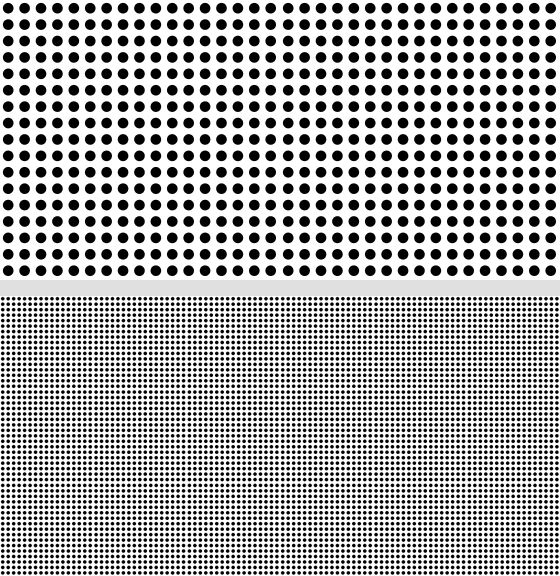
Top, the tile; bottom, the same tile 3 across and 3 down.
A WebGL 1 fragment shader for this pattern:

```glsl
precision highp float;

uniform vec2 u_resolution;

const vec2 BLOCKS = vec2(2.0, 1.0);      // square blocks across and down
const float PITCH = 15.0 / 256.0;        // dot spacing, in block heights
const float DOT_RADIUS = 4.84 / 256.0;
const vec3 PAPER = vec3(1.0);
const vec3 INK = vec3(0.0);

// Position inside a repeating block, measured from its upper left corner
vec2 blockPosition(vec2 uv, vec2 count) {
  return fract(vec2(uv.x, 1.0 - uv.y) * count);
}

// Signed distance to the dot centred in each grid cell
float dotGridDistance(vec2 p, float pitch, float radius) {
  vec2 fromCentre = mod(p, pitch) - 0.5 * pitch;
  return length(fromCentre) - radius;
}

// Coverage with an edge one pixel wide
float coverage(float dist, float pixel) {
  return clamp(0.5 - dist / pixel, 0.0, 1.0);
}

void main() {
  vec2 uv = gl_FragCoord.xy / u_resolution;
  float pixel = BLOCKS.y / u_resolution.y;

  // 17 by 17 dots fit each block, leaving a thin gap at its right and bottom
  vec2 p = blockPosition(uv, BLOCKS);
  float dist = dotGridDistance(p, PITCH, DOT_RADIUS);

  gl_FragColor = vec4(mix(PAPER, INK, coverage(dist, pixel)), 1.0);
}
```
